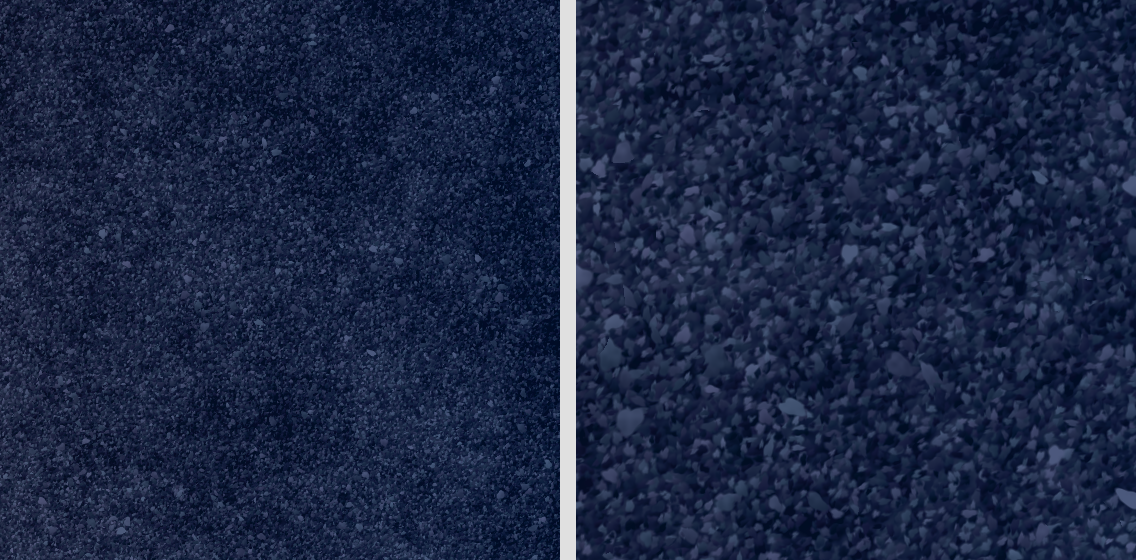
Left: the whole. Right: its middle third, enlarged.
Write a Shadertoy shader that draws this texture.

```glsl
#define DEEP_BLUE vec3(0.012, 0.055, 0.150)
#define PALE_BLUE vec3(0.240, 0.290, 0.418)
#define TINT_SHIFT vec3(0.024, -0.008, 0.010)
#define DUST_COUNT 180.0
#define GRIT_COUNT 92.0
#define PEBBLE_COUNT 45.0
#define GRIT_SHARE 0.34
#define PEBBLE_SHARE 0.26
#define LEAN 1.0
#define EDGE_SOFTNESS 0.0014
#define BROAD_CONTRAST 0.22

vec3 hash3(vec2 p) {
    vec3 q = fract(p.xyx * vec3(0.1031, 0.1030, 0.0973));
    q += dot(q, q.yxz + 33.33);
    return fract((q.xxy + q.yzz) * q.zyx);
}

float valueNoise(vec2 p) {
    vec2 cell = floor(p);
    vec2 f = fract(p);
    f = f * f * (3.0 - 2.0 * f);
    float low = mix(hash3(cell).x, hash3(cell + vec2(1.0, 0.0)).x, f.x);
    float high = mix(hash3(cell + vec2(0.0, 1.0)).x, hash3(cell + 1.0).x, f.x);
    return mix(low, high, f.y);
}

// Coordinates along and across a given direction
vec2 alongAxis(vec2 p, float angle) {
    float c = cos(angle), s = sin(angle);
    return vec2(c * p.x + s * p.y, c * p.y - s * p.x);
}

// Lays one layer of chips over the surface, which holds (tone, tint)
void addGrains(inout vec2 surface, vec2 uv, float count, float share, float seed,
               vec2 radii, vec2 tones, float spread) {
    vec2 p = uv * count + seed * 0.37;
    vec2 home = floor(p);
    float soft = EDGE_SOFTNESS * count;
    for (int j = -1; j <= 1; j++) {
        for (int i = -1; i <= 1; i++) {
            vec2 cell = home + vec2(i, j);
            vec3 place = hash3(cell + seed);
            vec3 look = hash3(cell + seed + 171.3);
            if (place.z > share) continue;

            // Irregular, elongated outline
            vec2 offset = p - cell - place.xy;
            vec2 q = alongAxis(offset, LEAN + (look.x - 0.5) * spread);
            q.y /= mix(0.45, 0.85, fract(look.x * 7.0 + look.y));
            float around = atan(q.y, q.x + 0.0001);
            float radius = mix(radii.x, radii.y, look.y * look.y);
            radius *= 1.0 + 0.13 * cos(3.0 * around + 40.0 * look.z)
                          + 0.07 * cos(5.0 * around + 25.0 * look.y);
            float coverage = 1.0 - smoothstep(-soft, soft, length(q) - radius);

            // Each chip has its own tone and catches light from above
            float tone = mix(tones.x, tones.y, pow(look.z, 1.25));
            tone += 0.14 * dot(offset, vec2(-0.4, 0.9)) / radius;
            float tint = fract(look.z * 13.0 + look.x * 5.0) * 2.0 - 1.0;
            surface = mix(surface, vec2(tone, tint), coverage);
        }
    }
}

void mainImage(out vec4 fragColor, in vec2 fragCoord) {
    vec2 uv = fragCoord / iResolution.xy;

    // Fine, slanted ground between the chips
    vec2 slanted = alongAxis(uv, LEAN) * vec2(140.0, 240.0) + 300.0;
    vec2 surface = vec2(0.46 * valueNoise(slanted), valueNoise(slanted * 0.6) - 0.5);

    // Dust, grit and clustered pebbles
    float clump = 0.6 * valueNoise(uv * 7.0 + 11.0) + 0.4 * valueNoise(uv * 17.0 + 47.0);
    float density = smoothstep(0.2, 0.8, clump);
    addGrains(surface, uv, DUST_COUNT * 0.86, 1.0, 13.0, vec2(0.42, 0.72), vec2(0.0, 0.86), 2.0);
    addGrains(surface, uv, DUST_COUNT, 0.95, 71.0, vec2(0.38, 0.70), vec2(0.0, 0.88), 2.0);
    addGrains(surface, uv, GRIT_COUNT, GRIT_SHARE * (0.25 + density), 139.0,
              vec2(0.24, 0.52), vec2(0.22, 0.98), 2.8);
    addGrains(surface, uv, PEBBLE_COUNT, PEBBLE_SHARE * density, 233.0,
              vec2(0.20, 0.42), vec2(0.55, 1.05), 3.1);

    // Fine roughness, then uneven light from patch to patch
    float tone = surface.x + 0.14 * (valueNoise(uv * 260.0 + 90.0) - 0.5);
    float patches = valueNoise(uv * 4.0 + 3.0) + 0.8 * valueNoise(uv * 12.0 + 29.0)
                  + 1.1 * valueNoise(uv * 34.0 + 61.0) - 1.45;
    tone += BROAD_CONTRAST * patches;
    tone += 0.13 * (0.5 - uv.y) + 0.08 * (0.5 - uv.x);

    // Stretch the highlights, keep the shadows saturated
    tone = 0.38 + 1.08 * (tone - 0.38) + 0.3 * max(tone - 0.6, 0.0);
    tone = clamp(tone, -0.03, 1.25);
    vec3 color = mix(DEEP_BLUE, PALE_BLUE, tone);
    color += vec3(-0.004, -0.006, 0.014) * smoothstep(0.0, 0.2, tone) * (1.0 - smoothstep(0.2, 0.5, tone));
    color += TINT_SHIFT * surface.y * 0.7;

    // Greyer towards the left, bluer towards the right
    color += vec3(0.028, 0.004, -0.014) * (0.5 - uv.x);
    fragColor = vec4(clamp(color, 0.0, 1.0), 1.0);
}
```
